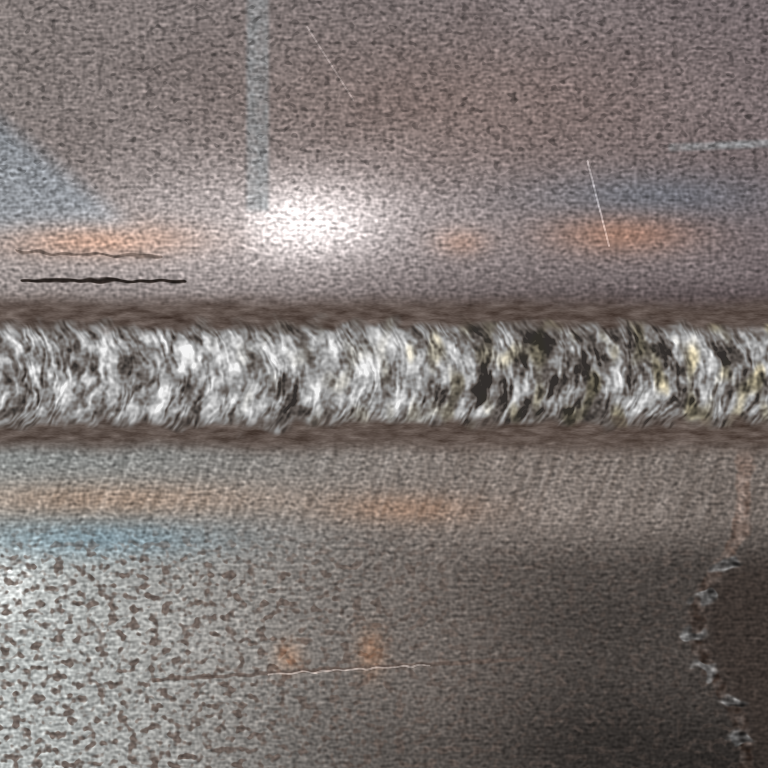
Write a Shadertoy shader that draws this texture.

```glsl
// Brushed, heat-tinted steel plates joined by a rippled horizontal weld bead.
#define BEAD_Y 0.512
#define BEAD_HALF 0.068
#define RIPPLES 58.0
#define BOW 0.026
#define GRAIN 0.27
#define SPECK 0.24
#define RUST vec3(0.27, 0.23, 0.21)
#define BLUE vec3(-0.05, 0.0, 0.03)
#define ORANGE vec3(0.10, 0.02, -0.03)

vec2 hash2(vec2 p) {
  vec3 q = fract(p.xyx * vec3(0.1031, 0.103, 0.0973));
  q += dot(q, q.yzx + 33.33);
  return fract((q.xx + q.yz) * q.zy) * 2.0 - 1.0;
}

// Gradient noise, roughly -1..1
float noise(vec2 p) {
  vec2 i = floor(p), f = fract(p), u = f * f * (3.0 - 2.0 * f), e = vec2(0, 1);
  float a = mix(dot(hash2(i), f), dot(hash2(i + e.yx), f - e.yx), u.x);
  float b = mix(dot(hash2(i + e), f - e), dot(hash2(i + 1.0), f - 1.0), u.x);
  return 1.5 * mix(a, b, u.y);
}

float fbm(vec2 p) {
  float sum = 0.0, amp = 0.55;
  for (int i = 0; i < 4; i++) {
    sum += amp * noise(p);
    p = p * 2.03 + 17.7;
    amp *= 0.55;
  }
  return sum;
}

float glow(vec2 p, float x, float y, float rx, float ry) {
  vec2 q = (p - vec2(x, y)) / vec2(rx, ry);
  return exp(-dot(q, q));
}

float band(float x, float lo, float hi, float soft) {
  return smoothstep(lo - soft, lo + soft, x) * (1.0 - smoothstep(hi - soft, hi + soft, x));
}

float stroke(vec2 p, vec2 a, vec2 b, float w) {
  vec2 d = b - a;
  float t = clamp(dot(p - a, d) / dot(d, d), 0.0, 1.0);
  return 1.0 - smoothstep(0.4 * w, 1.6 * w, length(p - a - d * t));
}

vec3 upperPlate(vec2 p) {
  vec3 c = mix(vec3(0.52, 0.485, 0.475), vec3(0.46, 0.42, 0.425), p.x);
  c += 0.08 * fbm(p * vec2(5, 9));
  c += ORANGE * 0.3 * glow(p, 0.62, 0.86, 0.32, 0.1);
  // Reflected light
  c += 0.19 * glow(p, 0.34, 0.715, 0.32, 0.085);
  c += 0.36 * mix(0.2, 1.0, smoothstep(0.312, 0.33, p.x)) * glow(p, 0.405, 0.71, 0.095, 0.05);
  c += 0.08 * glow(p, 0.05, 0.66, 0.2, 0.04);
  // Heat tints
  float wedge = smoothstep(-0.02, 0.03, 0.85 - 0.81 * p.x - p.y);
  c += wedge * smoothstep(0.67, 0.72, p.y) * (BLUE + 0.06);
  c += ORANGE * 1.4 * glow(p, 0.13, 0.688, 0.12, 0.022);
  c += ORANGE * 0.8 * glow(p, 0.6, 0.685, 0.035, 0.018);
  c += ORANGE * 1.2 * glow(p, 0.81, 0.695, 0.09, 0.025);
  c += BLUE * 0.9 * glow(p, 0.85, 0.745, 0.16, 0.03);
  c -= 0.09 * smoothstep(0.65, 0.61, p.y) * smoothstep(0.2, 0.9, p.x);
  // Pale wiped stripes
  float wear = 0.6 + 0.4 * fbm(p * 45.0);
  float wiped = band(p.x, 0.321, 0.35, 0.004) * smoothstep(0.72, 0.73, p.y);
  wiped = max(wiped, stroke(p, vec2(0.875, 0.808), vec2(1.02, 0.814), 0.005));
  c = mix(c, vec3(0.57, 0.59, 0.60), wear * wiped);
  // Scratches and cracks
  c += 0.22 * stroke(p, vec2(0.765, 0.79), vec2(0.793, 0.68), 0.0013);
  c += 0.11 * stroke(p, vec2(0.4, 0.965), vec2(0.46, 0.87), 0.0012);
  vec2 q = p + 0.004 * noise(p * vec2(50, 90));
  c = mix(c, RUST * 0.6, stroke(q, vec2(0.03, 0.635), vec2(0.24, 0.634), 0.0025));
  c = mix(c, RUST * 1.3, 0.7 * stroke(q, vec2(0.02, 0.672), vec2(0.21, 0.666), 0.002));
  // Pits
  float pits = smoothstep(0.1, 0.6, noise(p * vec2(95, 150)) + 0.4 * noise(p * 190.0));
  return c * (1.0 - SPECK * pits * smoothstep(0.68, 0.8, p.y));
}

vec3 lowerPlate(vec2 p) {
  float low = 1.0 - smoothstep(0.25, 0.34, p.y);
  float light = mix(mix(0.55, 0.43, p.x), mix(0.74, 0.26, smoothstep(-0.15, 0.95, p.x)), low);
  light -= 0.09 * (1.0 - smoothstep(0.0, 0.16, p.y)) * smoothstep(0.1, 0.5, p.x);
  light += 0.06 * fbm(p * vec2(6, 8));
  vec3 c = light * mix(vec3(0.99, 1.01, 1.0), vec3(1.06, 0.98, 0.93), smoothstep(0.0, 0.7, p.x));
  // Heat tints
  c += ORANGE * glow(p, 0.12, 0.35, 0.24, 0.025);
  c += ORANGE * 0.8 * glow(p, 0.53, 0.337, 0.1, 0.02);
  c += BLUE * 1.4 * glow(p, 0.13, 0.298, 0.17, 0.025);
  c += 0.17 * glow(p, 0.01, 0.235, 0.04, 0.035);
  // Pits, dense at the left, and slanted hatching above them
  float pits = smoothstep(-0.05, 0.5, noise(p * vec2(72, 105)) + 0.5 * noise(p * 170.0));
  vec3 pitted = mix(c, RUST * 1.35, 1.0 - 0.6 * smoothstep(0.2, 0.8, p.x));
  c = mix(c, pitted, 0.8 * pits * low);
  c += 0.09 * (1.0 - low) * noise(vec2(p.x * 150.0 - p.y * 60.0, p.y * 16.0));
  // Seam with pink plumes
  c += ORANGE * (glow(p, 0.375, 0.145, 0.018, 0.02) + glow(p, 0.483, 0.15, 0.018, 0.03));
  vec2 q = p + 0.003 * noise(p * 70.0);
  c = mix(c, RUST * 1.4, 0.7 * stroke(q, vec2(0.2, 0.115), vec2(0.68, 0.142), 0.0025));
  c += 0.25 * stroke(q, vec2(0.35, 0.122), vec2(0.56, 0.134), 0.0012);
  // Rusty drip with scattered slag
  float path = 0.973 + 0.06 * smoothstep(0.2, 0.33, p.y) - 0.065 * smoothstep(0.02, 0.18, p.y);
  float off = p.x - path + 0.012 * fbm(p * 35.0);
  c = mix(c, RUST * 0.82, 0.7 * smoothstep(-0.02, 0.03, off) * (1.0 - smoothstep(0.24, 0.3, p.y)));
  vec3 drip = RUST * mix(1.0, 1.8, smoothstep(0.2, 0.34, p.y)) + 0.2 * noise(p * 100.0);
  c = mix(c, drip, 0.75 * band(off, -0.01, 0.01, 0.004) * (1.0 - smoothstep(0.4, 0.42, p.y)));
  q = p + 0.012 * noise(p * 60.0);
  for (int i = 0; i < 6; i++) {
    float x = path + 0.01 * hash2(vec2(i, 7)).x;
    float slag = smoothstep(0.2, 0.7, glow(q, x, 0.04 + 0.045 * float(i), 0.018, 0.01));
    c = mix(c, vec3(0.4 + 0.45 * noise(p * vec2(75, 130))), 0.8 * slag);
  }
  return c;
}

vec3 weldBead(vec2 p) {
  float v = (p.y - BEAD_Y) / BEAD_HALF;
  float x = RIPPLES * (p.x + BOW * v * v + 0.018 * fbm(p * vec2(17, 13)));
  float fine = noise(vec2(x * 2.9, v * 5.0));
  float l = mix(0.58, 0.43, smoothstep(0.5, 0.65, p.x)) + 0.07 * smoothstep(0.77, 0.83, p.x);
  l += 0.1 * glow(p, 0.51, BEAD_Y, 0.07, 0.1) + 0.3 * noise(vec2(x * 0.42, v * 1.2));
  l += 0.4 * noise(vec2(x, v * 1.9 + 5.0)) + 0.36 * fine + 0.16 * noise(p * 190.0);
  l = mix(l, 0.36 + 0.3 * fine, 0.8 * smoothstep(0.6, 1.05, abs(v)));
  float gold = smoothstep(0.0, 0.6, noise(p * vec2(45, 25))) * smoothstep(0.2, 0.85, p.x);
  vec3 tint = mix(vec3(1.06, 0.98, 0.93), vec3(1), smoothstep(0.3, 0.6, l));
  return clamp(l, 0.19, 0.96) * mix(tint, vec3(1.06, 1.0, 0.84), gold);
}

void mainImage(out vec4 fragColor, in vec2 fragCoord) {
  vec2 p = fragCoord / iResolution.xy;
  vec3 c = p.y > BEAD_Y ? upperPlate(p) : lowerPlate(p);
  c *= 1.0 + GRAIN * (noise(p * vec2(95, 240)) + noise(p * 205.0 + 40.0));
  // Dark toes along both sides, then the bead
  float wave = 0.011 * fbm(p * vec2(7, 12));
  vec3 toe = RUST * 1.3 + 0.24 * fbm(p * vec2(32, 120));
  c = mix(c, toe, 0.92 * band(p.y + wave, 0.416, 0.609, 0.015));
  float rim = abs(p.y - BEAD_Y + wave) + 0.014 * noise(p * vec2(40, 60)) - BEAD_HALF;
  c = mix(c, weldBead(p), 1.0 - smoothstep(-0.012, 0.006, rim));
  fragColor = vec4(clamp(c, 0.0, 1.0), 1.0);
}
```
